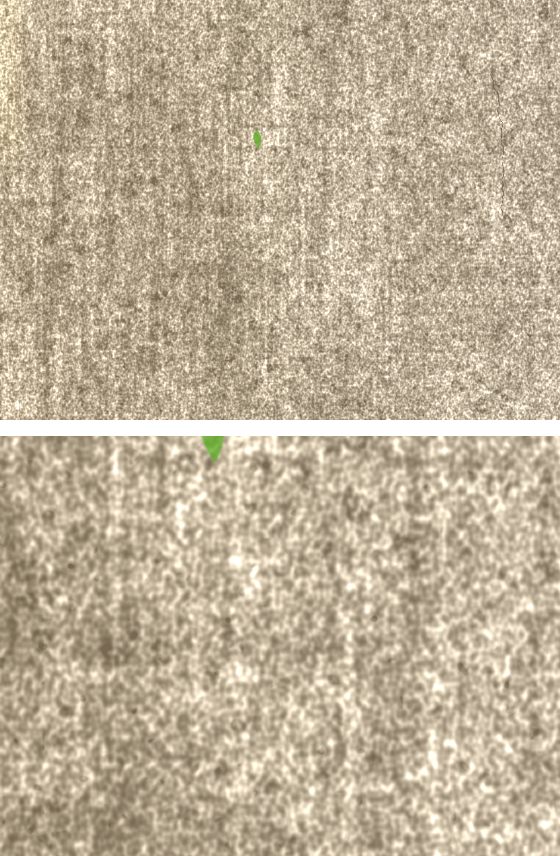
Top: the whole. Bottom: its middle third, enlarged.
Reproduce this texture procedurally as a WebGL 1 fragment shader.

```glsl
precision highp float;
// Weathered concrete: pale grain, brushed vertical streaks, dark lichen spots, cracks and a leaf.
uniform vec2 u_resolution;

// Lengths are in canvas heights, strengths in tone
const vec3 STONE = vec3(0.750, 0.690, 0.597);
const vec3 WARM_TINT = vec3(0.020, 0.015, -0.035);
const vec3 CRACK_COLOR = vec3(0.36, 0.31, 0.26);
const vec3 LEAF_COLOR = vec3(0.45, 0.68, 0.25);
const vec2 FINE_FREQ = vec2(215.0, 185.0);
const vec2 GRAIN_FREQ = vec2(135.0, 112.0);
const vec2 CLUMP_FREQ = vec2(68.0, 54.0);
const vec2 PATCH_FREQ = vec2(25.0, 19.0);
const vec2 STAIN_FREQ = vec2(6.0, 3.2);
const vec2 STREAK_FREQ = vec2(78.0, 3.0);
const float FINE_GAIN = 0.25;
const float GRAIN_GAIN = 0.29;
const float CLUMP_GAIN = 0.20;
const float PATCH_GAIN = 0.14;
const float STAIN_GAIN = 0.10;
const float STREAK_GAIN = 0.13;
const float SKEW = 0.9;
const float TONE_VARIANCE = 0.012;
const float SPOT_CELL = 0.034;
const float SPOT_CHANCE = 0.6;
const float SPOT_DEPTH = 0.10;
const float CRACK_WIDTH = 0.0012;
const float CRACK_STRENGTH = 0.65;
const vec2 LEAF_POS = vec2(0.613, 0.668);
const vec2 LEAF_SIZE = vec2(0.015, 0.023);

vec2 hash2(vec2 p) {
  vec2 q = vec2(dot(p, vec2(127.1, 311.7)), dot(p, vec2(269.5, 183.3)));
  return fract(sin(q) * 43758.55);
}

float cornerSlope(vec2 cell, vec2 offset) {
  float angle = 6.28318 * hash2(cell).x;
  return dot(vec2(cos(angle), sin(angle)), offset);
}

float gradientNoise(vec2 p) {
  vec2 i = floor(p);
  vec2 f = p - i;
  vec2 u = f * f * f * (f * (f * 6.0 - 15.0) + 10.0);
  vec2 e = vec2(1.0, 0.0);
  float low = mix(cornerSlope(i, f), cornerSlope(i + e.xy, f - e.xy), u.x);
  float high = mix(cornerSlope(i + e.yx, f - e.yx), cornerSlope(i + e.xx, f - e.xx), u.x);
  return mix(low, high, u.y);
}

// Scattered round spots with ragged edges
float lichenSpots(vec2 p) {
  vec2 ragged = p + 0.007 * vec2(gradientNoise(p * 85.0), gradientNoise(p * 85.0 + 41.0));
  vec2 cell = floor(ragged / SPOT_CELL);
  float cover = 0.0;
  for (int y = -1; y <= 1; y++) {
    for (int x = -1; x <= 1; x++) {
      vec2 id = cell + vec2(float(x), float(y));
      vec2 traits = hash2(id + 57.0);
      float radius = mix(0.004, 0.014, traits.x * traits.x);
      float dist = length(ragged - (id + hash2(id)) * SPOT_CELL);
      float spot = 1.0 - smoothstep(radius * 0.65, radius * 1.25, dist);
      cover = max(cover, spot * step(traits.y, SPOT_CHANCE));
    }
  }
  return cover;
}

// Thin wandering line between two heights, bowed to the left at its top
float crack(vec2 p, float x, float bow, float bottom, float top) {
  float rise = p.y - mix(bottom, top, 0.25);
  float wobble = 0.015 * gradientNoise(vec2(p.y * 19.0, x)) + 0.007 * gradientNoise(vec2(p.y * 70.0, x));
  float dist = abs(p.x - x + bow * rise * rise - wobble);
  float width = CRACK_WIDTH * (1.0 + 1.4 * gradientNoise(vec2(p.y * 30.0, x + 9.0)));
  float span = smoothstep(bottom, bottom + 0.03, p.y) * (1.0 - smoothstep(top - 0.06, top, p.y));
  return span * (1.0 - smoothstep(width * 0.4, width * 1.6, dist));
}

float leaf(vec2 p) {
  vec2 q = (p - LEAF_POS) / LEAF_SIZE;
  float along = clamp(q.y, -1.0, 1.0);
  float halfWidth = 0.6 * (1.0 - along * along) * (1.0 + 0.3 * along);
  float inside = 1.0 - smoothstep(-0.1, 0.1, abs(q.x + 0.15 * along) - halfWidth);
  return inside * (1.0 - smoothstep(0.9, 1.0, abs(q.y)));
}

void main() {
  vec2 p = gl_FragCoord.xy / u_resolution.y;

  // Mineral grain from fine to coarse
  float tone = FINE_GAIN * gradientNoise(p * FINE_FREQ + 7.3);
  tone += GRAIN_GAIN * gradientNoise(p * GRAIN_FREQ + 19.1);
  tone += CLUMP_GAIN * gradientNoise(p * CLUMP_FREQ + 3.7);
  tone += PATCH_GAIN * gradientNoise(p * PATCH_FREQ + 31.9);
  tone += STAIN_GAIN * gradientNoise(p * STAIN_FREQ + 11.4);

  // Brushed streaks, stronger to the left, and a pale band near the middle
  float streakFade = mix(1.0, 0.3, smoothstep(0.6, 1.1, p.x));
  float streaks = gradientNoise(p * STREAK_FREQ) + 0.6 * gradientNoise(p * vec2(24.0, 1.5) + 5.0);
  tone += STREAK_GAIN * streakFade * streaks;
  float bandOffset = (p.x - 0.67) / 0.045;
  tone += 0.04 * exp(-bandOffset * bandOffset);

  // Broad lighting: pale right side and upper left edge
  float paleEdge = (1.0 - smoothstep(0.02, 0.09, p.x)) * smoothstep(0.45, 0.75, p.y);
  tone += 0.05 * (smoothstep(0.3, 1.2, p.x) - 0.5) + 0.08 * paleEdge;

  tone += SKEW * (tone * tone - TONE_VARIANCE);
  tone -= SPOT_DEPTH * lichenSpots(p);
  float pits = smoothstep(0.42, 0.58, gradientNoise(p * 95.0 + 73.0));
  tone -= 0.14 * pits;

  float warmth = 0.6 * paleEdge + 0.35 * (0.5 - p.x / 1.333) + 0.3 * tone;
  vec3 color = STONE + max(tone, -0.28) + WARM_TINT * warmth;

  // Cracks and leaf
  float cracks = max(crack(p, 1.2, 0.4, 0.47, 0.86), 0.5 * crack(p, 1.27, 0.3, 0.1, 0.28));
  color = mix(color, CRACK_COLOR, CRACK_STRENGTH * cracks);
  color = mix(color, LEAF_COLOR + 0.3 * tone, leaf(p));
  gl_FragColor = vec4(clamp(color, 0.0, 1.0), 1.0);
}
```
